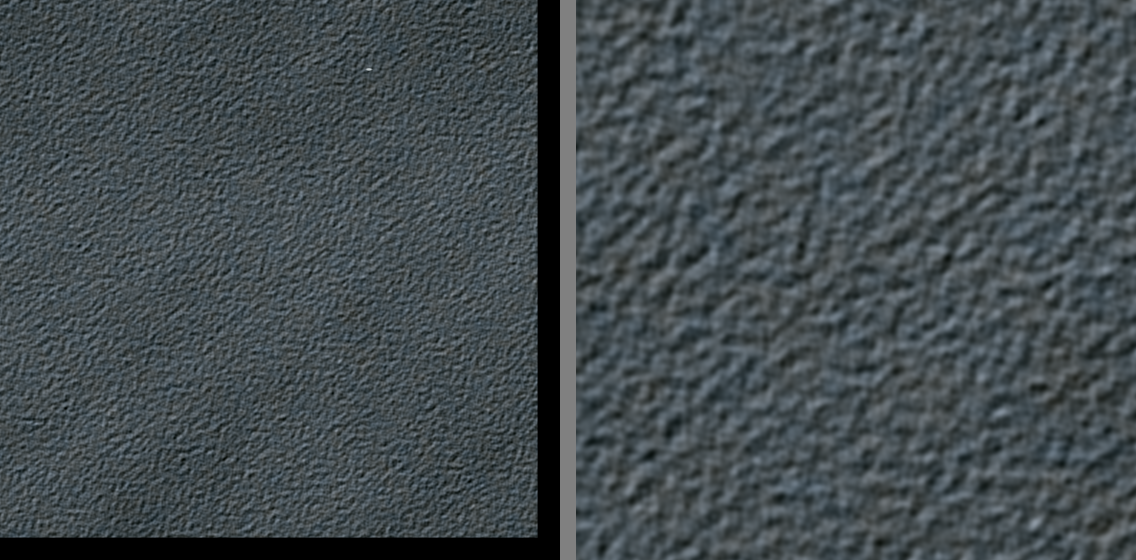
Left: the whole. Right: its middle third, enlarged.
Reproduce this texture procedurally as a WebGL 2 fragment shader.

```glsl
#version 300 es
precision highp float;
// A slate-grey sheet of fine pebbled grain, lit from the upper left, on black.
// Gradient noise gives a height field; its slope toward the light shades the
// grain, while broad noise adds soft diagonal mottling and a slight tint drift.
uniform vec2 u_resolution;
out vec4 fragColor;

// Integer hash of a lattice cell, giving a vector in [-1, 1]^2
vec2 hashGradient(vec2 cell) {
  uvec2 v = uvec2(ivec2(cell) + 4096) * 1664525u + 1013904223u;
  v.x += v.y * 1664525u;
  v.y += v.x * 1664525u;
  v ^= v >> 16u;
  v.x += v.y * 1664525u;
  v.y += v.x * 1664525u;
  v ^= v >> 16u;
  return vec2(v & 65535u) / 32767.5 - 1.0;
}

float gradientNoise(vec2 p) {
  vec2 cell = floor(p), f = p - cell;
  vec2 s = f * f * f * (f * (f * 6.0 - 15.0) + 10.0);
  vec2 e = vec2(1.0, 0.0);
  float a = dot(hashGradient(cell), f);
  float b = dot(hashGradient(cell + e.xy), f - e.xy);
  float c = dot(hashGradient(cell + e.yx), f - e.yx);
  float d = dot(hashGradient(cell + e.xx), f - e.xx);
  return mix(mix(a, b, s.x), mix(c, d, s.x), s.y);
}

// Pebbles with finer creases; the second octave is turned to hide the lattice
float grainHeight(vec2 q) {
  vec2 turned = mat2(0.8, 0.6, -0.6, 0.8) * q;
  return gradientNoise(q * vec2(88.0, 106.0))
       + 0.35 * gradientNoise(turned * 195.0 + 37.0);
}

void main() {
  vec2 p = gl_FragCoord.xy / u_resolution.y;
  float pixel = 1.0 / u_resolution.y;

  // Axes along the grain (rising to the right) and across it, toward the light
  vec2 q = vec2(dot(p, vec2(0.8, 0.6)), dot(p, vec2(-0.6, 0.8)));

  // Relief: height difference along the light direction
  vec2 lightStep = vec2(0.0, 0.002);
  float relief = grainHeight(q - lightStep) - grainHeight(q + lightStep);

  // Broad shading: diagonal folds, small patches and a paler middle
  float folds = gradientNoise(q * vec2(3.0, 6.0) + 11.0);
  float patches = gradientNoise(q * vec2(11.0, 17.0) + 53.0);
  float middle = 1.0 - smoothstep(0.05, 0.5, abs(p.y - 0.5));
  float light = 0.32 * relief + 0.05 * folds + 0.03 * patches
              + 0.03 * (middle - 0.5);

  // Slate colour, bluer where lit, drifting between warm and cool
  float tint = gradientNoise(q * 24.0 + 71.0) + gradientNoise(q * 70.0 + 91.0);
  vec3 color = vec3(0.263, 0.298, 0.312) + light * vec3(1.0, 1.03, 1.13);
  color += 0.022 * tint * vec3(-1.0, 0.0, 1.0);

  // One pale fleck near the top
  float fleck = length((p - vec2(0.659, 0.876)) / vec2(0.007, 0.003));
  color = mix(color, vec3(0.78, 0.81, 0.82), 1.0 - smoothstep(0.3, 1.1, fleck));

  // Black margins on the right and along the bottom
  vec2 inside = smoothstep(-pixel, pixel, vec2(0.96 - p.x, p.y - 0.04));
  fragColor = vec4(clamp(color, 0.0, 1.0) * inside.x * inside.y, 1.0);
}
```
